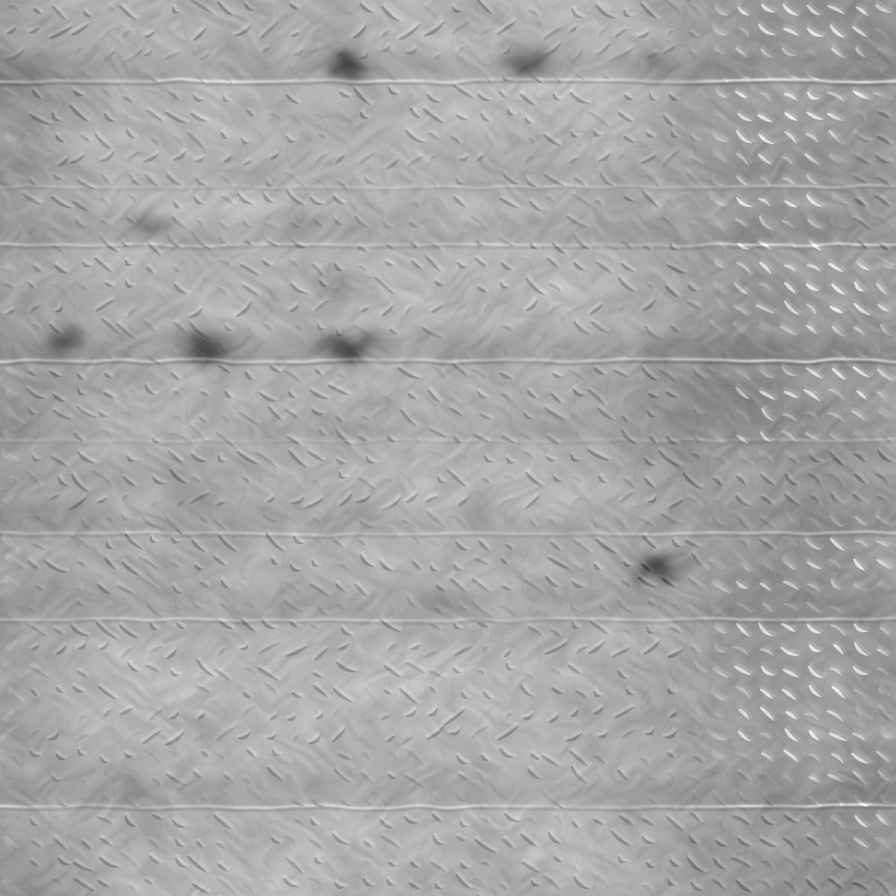
A WebGL 1 fragment shader for this texture:

```glsl
precision highp float;
// Worn grey sheet: rows of slanted embossed dashes crossed by uneven seams.
// Dashes come from a jittered cell grid; value noise adds clouds, grain and
// wear, with a darker strip at the right where the dashes turn white.

uniform vec2 u_resolution;

#define GRID vec2(38.0, 42.0)
#define BASE_TONE 0.688
#define STRIP_DARKEN 0.105
#define CLOUD_DEPTH 0.17
#define GRAIN_DEPTH 0.085
#define DASH_WIDTH 0.0019
#define DASH_SLOPE 0.62
#define DASH_DARK 0.135
#define DASH_WHITE 0.29
#define SEAM_WIDTH 0.0017
#define SEAM_LIGHT 0.21

float hash(vec2 p) {
  vec3 q = fract(vec3(p.xyx) * 0.1031);
  q += dot(q, q.yzx + 33.33);
  return fract((q.x + q.y) * q.z);
}

float noise(vec2 p) {
  vec2 i = floor(p), f = fract(p);
  f = f * f * (3.0 - 2.0 * f);
  return mix(mix(hash(i), hash(i + vec2(1.0, 0.0)), f.x),
             mix(hash(i + vec2(0.0, 1.0)), hash(i + 1.0), f.x), f.y);
}

vec2 rotate(vec2 p, float a) {
  float c = cos(a), s = sin(a);
  return vec2(c * p.x + s * p.y, c * p.y - s * p.x);
}

// Fine brushed grain that swirls between the two diagonals
float grain(vec2 p) {
  vec2 w = p + 0.014 * vec2(noise(p * 34.0), noise(p * 34.0 + 71.0));
  float down = noise(rotate(w, -DASH_SLOPE) * vec2(42.0, 170.0) + 200.0);
  float up = noise(rotate(w, DASH_SLOPE) * vec2(42.0, 170.0) + 300.0);
  float streaks = mix(down, up, smoothstep(0.35, 0.65, noise(p * 22.0 + 9.0)));
  float contour = 1.0 - smoothstep(0.0, 0.07, abs(noise(w * 62.0 + 40.0) - 0.5));
  return streaks - 0.5 - 0.25 * contour;
}

// Slender, slightly bent stroke: x = body, y = raised rim beside it
vec2 dash(vec2 q, float halfLength, float bend, float soft) {
  float along = clamp(q.x / halfLength, -1.0, 1.0);
  q.y -= bend * (along * along - 0.5);
  q.x -= along * halfLength;
  float width = DASH_WIDTH * (1.0 - 0.2 * along - 0.55 * along * along);
  float body = 1.0 - smoothstep(-soft, soft, length(q) - width);
  float rim = 1.0 - smoothstep(0.0, 0.0035, length(q - vec2(0.0, 0.0032)) - 0.4 * width);
  return vec2(body, rim * (1.0 - body));
}

// Strongest body and rim among the neighbouring cells; order 1 calms the rows
vec2 dashes(vec2 p, float order, float soft) {
  vec2 home = floor(p * GRID), best = vec2(0.0);
  for (int j = -1; j <= 1; j++) {
    for (int i = -1; i <= 1; i++) {
      vec2 cell = home + vec2(float(i), float(j));
      vec2 id = mod(cell, GRID) + 5.0;
      float size = hash(id), tilt = hash(id + 57.0), wear = hash(id + 113.0);
      vec2 jitter = vec2(hash(id + 171.0), hash(id + 229.0)) - 0.5;
      float side = hash(vec2(id.y, 3.0)) < 0.8 || id.x > 33.0 ? -1.0 : 1.0;
      vec2 q = p - (cell + 0.5 + jitter * mix(0.4, 0.15, order)) / GRID;
      q = rotate(q, side * DASH_SLOPE + 0.4 * (tilt - 0.5));
      float halfLength = mix(0.004, 0.014, mix(size * size, 0.25 + 0.4 * size, order));
      vec2 mark = dash(q, halfLength, 0.005 * (wear - 0.5), soft);
      best = max(best, mark * smoothstep(0.0, 0.7, wear + 0.25 * order));
    }
  }
  return best;
}

// Four seams: x = bright thread, y = shadow below, z = smooth band above
vec3 seams(vec2 p, vec4 heights, vec4 gains) {
  vec3 sum = vec3(0.0);
  for (int i = 0; i < 4; i++) {
    float d = p.y - heights[i] - 0.004 * (noise(vec2(p.x * 30.0, heights[i] * 90.0)) - 0.5);
    float light = exp(-d * d / (SEAM_WIDTH * SEAM_WIDTH));
    float shadow = exp(-pow((d + 0.0033) / 0.002, 2.0));
    float band = smoothstep(-0.002, 0.006, d) * (1.0 - smoothstep(0.014, 0.045, d));
    sum += gains[i] * vec3(light, shadow, band);
  }
  return sum;
}

// Four soft stains with ragged rims
float stains(vec2 p, vec4 xs, vec4 ys, vec4 depths) {
  float sum = 0.0;
  p += 0.016 * (vec2(noise(p * 48.0), noise(p * 48.0 + 31.0)) - 0.5);
  for (int i = 0; i < 4; i++) {
    vec2 d = (p - vec2(xs[i], ys[i])) / vec2(0.023, 0.015);
    sum += depths[i] * exp(-dot(d, d));
  }
  return sum;
}

void main() {
  vec2 p = gl_FragCoord.xy / u_resolution;
  float soft = max(0.0009, 0.8 / u_resolution.y);

  // Darker strip, wrapping round the side edges
  float fromStrip = abs(fract(p.x + 0.6) - 0.5);
  float strip = 1.0 - smoothstep(0.05, 0.26, fromStrip);
  float whitening = 1.0 - smoothstep(0.06, 0.15, fromStrip);

  // Clouds and grain
  float cloud = 0.4 * noise(p * vec2(5.0, 9.0)) + 0.35 * noise(p * vec2(13.0, 21.0) + 17.0)
              + 0.25 * noise(p * vec2(30.0, 44.0) + 51.0) - 0.5;
  float tone = BASE_TONE - STRIP_DARKEN * strip + CLOUD_DEPTH * cloud + GRAIN_DEPTH * grain(p);

  // Seams and the calmer bands above them
  vec3 seam = seams(p, vec4(0.910, 0.792, 0.727, 0.598), vec4(1.0, 0.4, 0.65, 1.0))
            + seams(p, vec4(0.509, 0.405, 0.309, 0.100), vec4(0.3, 0.6, 0.65, 0.85));
  float thread = mix(0.1 + 0.8 * noise(p * vec2(14.0, 31.0)), 0.6 + noise(p * vec2(24.0, 31.0)), whitening);
  tone += SEAM_LIGHT * seam.x * thread - 0.09 * seam.y - 0.055 * seam.z;

  // Dashes: dark with a pale rim, worn to white inside the strip
  vec2 mark = dashes(p, whitening, soft) * (1.0 - 0.85 * min(seam.z, 1.0));
  float white = whitening * smoothstep(0.2, 0.55, noise(p * vec2(6.0, 15.0) + 83.0));
  tone += mark.x * mix(-DASH_DARK, DASH_WHITE, white) + 0.06 * mark.y;

  // Stains
  tone -= stains(p, vec4(0.385, 0.590, 0.165, 0.330), vec4(0.928, 0.932, 0.748, 0.750), vec4(0.36, 0.27, 0.18, 0.10));
  tone -= stains(p, vec4(0.072, 0.228, 0.385, 0.736), vec4(0.618, 0.610, 0.613, 0.365), vec4(0.24, 0.34, 0.36, 0.34));
  tone -= stains(p, vec4(0.375, 0.500, 0.150, 0.730), vec4(0.683, 0.325, 0.120, 0.932), vec4(0.10, 0.08, 0.09, 0.11));
  gl_FragColor = vec4(vec3(clamp(tone, 0.0, 1.0)), 1.0);
}
```
